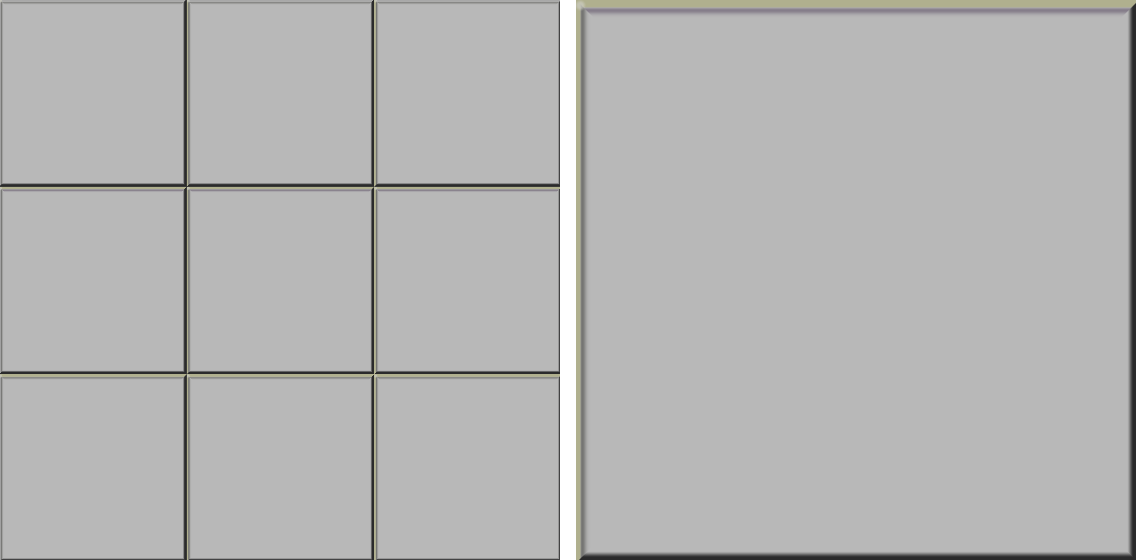
Left, the full canvas; right, a detail of the centre.
Reproduce this pattern procedurally as a WebGL 1 fragment shader.

```glsl
precision highp float;
// Three by three grid of plain grey bevelled tiles with pale and dark joints.

#define UNITS 512.0                      // canvas width in design units
#define PERIOD 171.5                     // tile pitch
#define OFFSET 0.8                       // part of the first tile off the canvas
#define FACE vec3(0.722)
#define PALE vec3(0.69, 0.69, 0.555)     // lit joint
#define RIM vec3(0.66)                   // lit edge along the canvas border
#define GROOVE vec3(0.46, 0.46, 0.45)    // line inside the lit edge
#define LILAC vec3(0.52, 0.49, 0.54)     // groove tint of the odd rows
#define SHADOW vec3(0.165, 0.165, 0.17)  // core of the dark joint

uniform vec2 u_resolution;

float bump(float d, float centre, float width) {
  float t = (d - centre) / width;
  return exp(-t * t);
}

// Lit side: a pale strip, then a soft groove fading into the face.
vec3 litEdge(float d, float stripWidth, float grooveAt, vec3 strip, vec3 groove, float soft) {
  float fade = d < grooveAt ? 0.75 : 1.15;
  vec3 c = mix(FACE, groove, bump(d, grooveAt, fade));
  return mix(strip, c, smoothstep(stripWidth - soft, stripWidth + soft, d));
}

// Shaded side: a dark core with a soft inner slope.
vec3 shadedEdge(float d, float soft) {
  float slope = 1.0 - smoothstep(1.6, 3.3 + soft, d);
  float lip = 1.0 - smoothstep(-soft, soft, d);
  vec3 c = mix(FACE, SHADOW, slope);
  return mix(c, vec3(0.46, 0.46, 0.40), lip);
}

void main() {
  vec2 uv = gl_FragCoord.xy / u_resolution;
  vec2 p = vec2(uv.x, 1.0 - uv.y) * UNITS + OFFSET;   // measured from the top left
  vec2 tile = floor(p / PERIOD);
  vec2 near = mod(p, PERIOD);                         // distance from left and top
  vec2 far = PERIOD - near;                           // distance from right and bottom
  float pixel = UNITS / min(u_resolution.x, u_resolution.y);
  float soft = max(0.35, 0.5 * pixel);

  // Only inner joints carry the yellow tint.
  vec3 leftStrip = mix(RIM, PALE, step(0.5, tile.x));
  vec3 topStrip = mix(RIM, PALE, step(0.5, tile.y));
  vec3 topGroove = mix(GROOVE + 0.07, LILAC, mod(tile.y, 2.0));

  vec3 left = litEdge(near.x, 1.3, 1.9, leftStrip, GROOVE, soft);
  vec3 top = litEdge(near.y, 2.2, 3.1, topStrip, topGroove, soft);
  vec3 lit = mix(top, left, smoothstep(-soft, soft, near.y - near.x));
  vec3 shaded = shadedEdge(min(far.x, far.y), soft);

  // Mitre the lit and shaded sides where they meet.
  float litDepth = min(near.x, near.y);
  float shadedDepth = min(far.x, far.y);
  vec3 color = mix(lit, shaded, smoothstep(-soft, soft, litDepth - shadedDepth));

  // Small glint in the top left corner.
  float glint = 1.0 - smoothstep(0.6, 1.6 + soft, length(near - vec2(1.3, 1.6)));
  color = mix(color, vec3(0.80, 0.80, 0.76), 0.7 * glint);

  gl_FragColor = vec4(color, 1.0);
}
```
